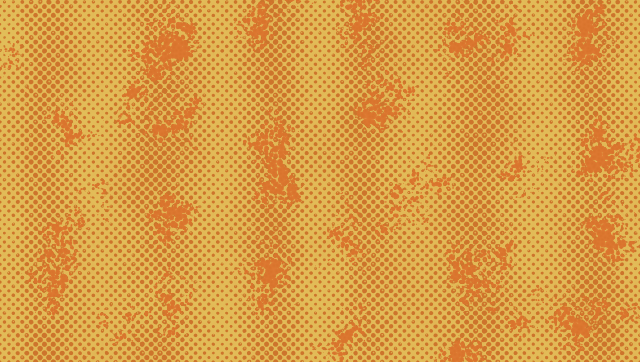
Write a WebGL 2 fragment shader that draws this pattern.

```glsl
#version 300 es
precision highp float;
// Worn halftone print: staggered orange dots on ochre, in vertical tone bands with ragged ink blotches.

uniform vec2 u_resolution;
out vec4 fragColor;

const float TAU = 6.2831853;
const float DOTS_ACROSS = 72.0;
const float GRAIN_SCALE = 150.0;
const vec3 OCHRE = vec3(0.888, 0.745, 0.348);
const vec3 OCHRE_SHADE = vec3(0.880, 0.700, 0.325);
const vec3 DOT_INK = vec3(0.805, 0.455, 0.172);
const vec3 BLOTCH_INK = vec3(0.860, 0.465, 0.185);

vec2 hash2(vec2 p) {
    vec3 q = fract(p.xyx * vec3(0.1031, 0.1030, 0.0973));
    q += dot(q, q.yzx + 33.33);
    return fract((q.xx + q.yz) * q.zy);
}

// Distance to the nearest jittered feature point.
float cellular(vec2 p) {
    vec2 cell = floor(p);
    float nearest = 2.0;
    for (int y = -1; y <= 1; y++) {
        for (int x = -1; x <= 1; x++) {
            vec2 id = cell + vec2(x, y);
            nearest = min(nearest, length(id + hash2(id + 17.0) - p));
        }
    }
    return nearest;
}

// Smooth variation in about -1..1.
float layeredSines(vec2 p) {
    float sum = 0.0;
    float weight = 0.5;
    for (int i = 0; i < 4; i++) {
        sum += weight * sin(p.x + 1.7 * sin(p.y + float(i))) * cos(p.y * 0.9 - 0.6 * p.x);
        p = mat2(1.5, 1.1, -1.1, 1.5) * p + 2.3;
        weight *= 0.6;
    }
    return sum;
}

// Vertical tone bands: +1 for heavy dots, -1 for light dots.
float toneBand(float x) {
    float u = x - 0.5;
    return -cos(TAU * (6.0 * u + 0.08 * sin(12.0 * u)));
}

// Positive inside large, irregular patches that favour the heavy bands.
float blotchField(vec2 p, float band) {
    vec2 warp = 0.34 * vec2(layeredSines(p * 34.0), layeredSines(p * 38.0 + 9.0));
    float size = 0.11 + 0.09 * band + 0.09 * layeredSines(p * 13.0 + 4.0);
    return size - cellular(p * vec2(8.2, 7.0) + warp);
}

// Offset from the nearest dot centre (xy) and that centre (zw) on a staggered grid.
vec4 nearestDot(vec2 q) {
    vec2 a = floor(q) + 0.5;
    vec2 b = floor(q + 0.5);
    vec2 centre = length(q - a) < length(q - b) ? a : b;
    return vec4(q - centre, centre);
}

float fillInside(float d, float blur) {
    return 1.0 - smoothstep(-blur, blur, d);
}

void main() {
    vec2 p = gl_FragCoord.xy / u_resolution.x;
    float pixel = 1.0 / u_resolution.x;

    float band = toneBand(p.x);
    float grain = cellular(p * GRAIN_SCALE) - 0.45;
    float blotch = blotchField(p, band);
    float wear = layeredSines(p * vec2(15.0, 9.0) + 6.0);
    float nearBlotch = smoothstep(-0.28, 0.02, blotch);

    // Halftone dots, sized by band and rubbed thinner by wear.
    vec4 dotCell = nearestDot(p * DOTS_ACROSS);
    vec2 chance = hash2(dotCell.zw * 2.0 + 5.0);
    float radius = 0.232 + 0.055 * band + 0.045 * wear + 0.03 * (chance.x - 0.5);
    float roughness = mix(0.06, 0.32, nearBlotch);
    float dotBlur = 0.65 * pixel * DOTS_ACROSS;
    float dots = fillInside(length(dotCell.xy) - radius + roughness * grain, dotBlur);

    // Small unprinted holes in some dots, more often beside blotches.
    float hasHole = step(0.88 - 0.5 * nearBlotch, chance.y);
    vec2 holeOffset = 0.14 * (chance - 0.5);
    float hole = fillInside(length(dotCell.xy - holeOffset) - 0.32 * radius, dotBlur);
    dots *= 1.0 - 0.75 * hasHole * hole;

    // Solid ink patches that break into wide rims of speckles.
    float raggedness = 0.42;
    float blotchBlur = 0.65 * pixel * GRAIN_SCALE * raggedness;
    float clumps = 0.22 * (cellular(p * 52.0 + 3.0) - 0.45);
    float patches = fillInside(raggedness * grain + clumps - blotch, blotchBlur);

    // Uneven paper, then ink.
    float shade = 0.35 + 0.35 * wear + 0.5 * grain;
    vec3 colour = mix(OCHRE, OCHRE_SHADE, clamp(shade, 0.0, 1.0));
    colour = mix(colour, DOT_INK, dots);
    colour = mix(colour, BLOTCH_INK + 0.03 * grain, patches);
    fragColor = vec4(colour, 1.0);
}
```
